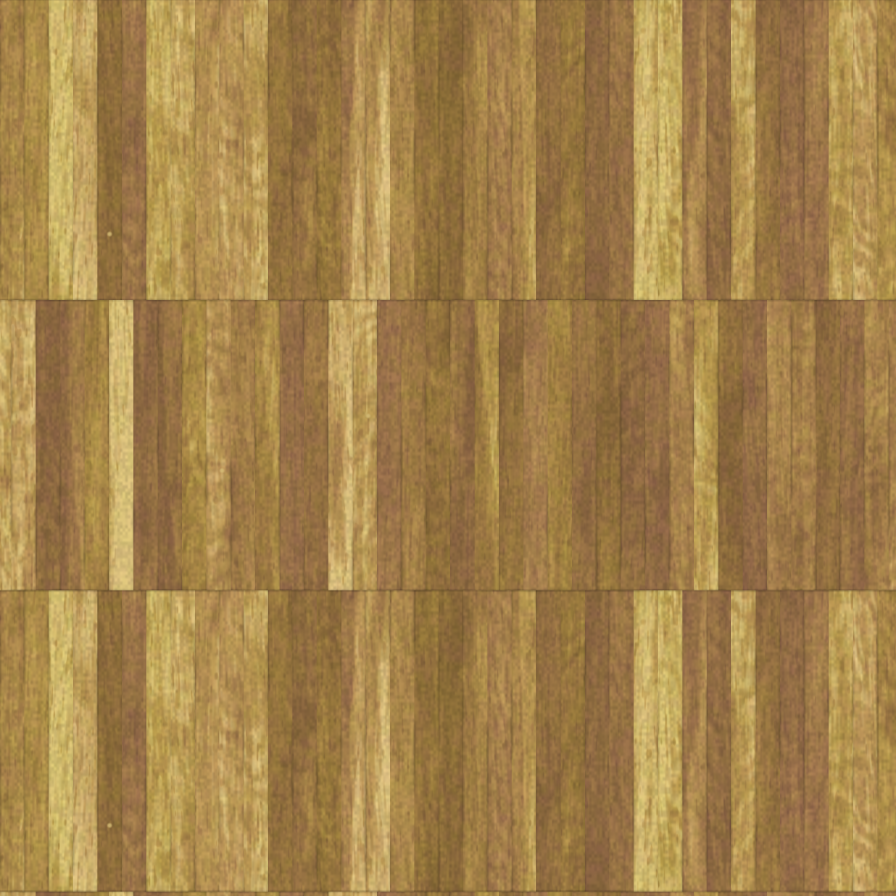
Write a Shadertoy shader that draws this texture.

```glsl
// Strip parquet: two alternating courses of narrow upright oak slats.
// Each slat gets a hashed tone and tint, then clouds, fibres, pores, slanted
// figure and sapwood edges; faint broken joints separate the slats.

#define SLAT_WIDTH 0.0272     // about 36.75 slats across
#define COURSE_A 0.336        // height of the first course
#define COURSE_B 0.324        // height of the second course
#define BASE 0.005            // height of the lowest joint
#define STAGGER 0.53          // shift of the second course, in slats
#define JOINT 0.0026          // width of the soft joint shading
#define FIBRE 0.24            // strength of the vertical grain
#define CLOUD 0.26            // strength of broad shading in a slat
#define FIGURE 0.13           // strength of the slanted ripples
#define SAMPLES 3             // antialiasing samples per axis

const vec3 UMBER = vec3(0.525, 0.388, 0.24);
const vec3 BROWN = vec3(0.615, 0.475, 0.265);
const vec3 HONEY = vec3(0.715, 0.585, 0.315);
const vec3 STRAW = vec3(0.84, 0.745, 0.47);

float hash(vec2 p) {
    vec3 q = fract(vec3(p.xyx) * 0.1031);
    q += dot(q, q.yzx + 33.33);
    return fract((q.x + q.y) * q.z);
}

float noise(vec2 p) {
    vec2 cell = floor(p), f = fract(p);
    f = f * f * (3.0 - 2.0 * f);
    float low = mix(hash(cell), hash(cell + vec2(1, 0)), f.x);
    float high = mix(hash(cell + vec2(0, 1)), hash(cell + vec2(1, 1)), f.x);
    return mix(low, high, f.y);
}

// Colour ramp from dark heartwood to pale sapwood
vec3 woodRamp(float tone) {
    vec3 c = mix(UMBER, BROWN, clamp(tone / 0.4, 0.0, 1.0));
    c = mix(c, HONEY, clamp((tone - 0.4) / 0.35, 0.0, 1.0));
    return mix(c, STRAW, clamp((tone - 0.75) / 0.3, 0.0, 1.0));
}

// Base tone of a slat; many slats share the tone of their neighbour
float slatTone(float id, float course) {
    float seed = 17.0 + 61.0 * course;
    float group = hash(vec2(id, seed + 5.0)) < 0.55 ? 2.0 * floor(id / 2.0) : id;
    float tone = 0.17 + 0.80 * pow(hash(vec2(group, seed)), 1.6);
    return tone + 0.12 * (hash(vec2(id, seed + 9.0)) - 0.5) - 0.03 * course;
}

vec3 parquet(vec2 uv) {
    // Locate course and slat; both courses repeat vertically
    float t = mod(uv.y - BASE, COURSE_A + COURSE_B);
    float course = step(COURSE_A, t);
    float y = t - course * COURSE_A;
    float height = mix(COURSE_A, COURSE_B, course);
    float x = uv.x / SLAT_WIDTH + course * STAGGER;
    float id = floor(x), across = x - id;
    float kind = hash(vec2(id, 31.0 + course));
    float tilt = hash(vec2(id, 43.0 + course)) - 0.5;
    vec2 p = vec2(uv.x, y) + vec2(0.0, 3.0 * kind + 5.0 * course);

    float tone = slatTone(id, course);

    // Broad clouds and leaning streaks
    float cloud = noise(vec2(x * 1.1, p.y * 11.0)) - 0.5;
    float lean = p.x + 0.07 * tilt * p.y + 0.005 * cloud;
    tone += CLOUD * cloud;
    tone += FIBRE * (noise(vec2(lean * 150.0, p.y * 8.0)) - 0.5);
    tone += FIBRE * (noise(vec2(lean * 400.0, p.y * 36.0)) - 0.5);

    // Slanted ripple figure on some slats
    float wave = p.y * 190.0 + across * tilt * 16.0 + 9.0 * noise(p * vec2(60.0, 22.0));
    tone += FIGURE * smoothstep(0.45, 0.8, kind) * sin(wave) * noise(p * vec2(50.0, 30.0) + 7.0);

    // Sapwood wedge along one edge of a few slats
    float wedge = 0.5 + 2.6 * tilt * (y / height - 0.5) + 0.5 * cloud;
    float sap = smoothstep(-0.1, 0.1, across - wedge);
    tone += 0.28 * sap * step(kind, 0.16);

    // Short dark pores and sparse smoky stains
    float pore = smoothstep(0.70, 0.95, noise(vec2(lean * 300.0, p.y * 75.0) + 19.0));
    float stain = smoothstep(0.72, 0.95, noise(vec2(x * 0.9, p.y * 17.0) + 53.0));
    tone -= 0.20 * pore + 0.22 * stain;

    // Tint of each slat, fine mottling and a green to pink drift
    vec3 colour = woodRamp(tone);
    float tint = hash(vec2(id, 83.0 + course)) - 0.5;
    colour += tint * vec3(0.012, -0.012, 0.045);
    colour *= 1.0 + 0.15 * (noise(p * vec2(340.0, 270.0)) - 0.5);
    float drift = noise(p * vec2(130.0, 95.0) + 3.0) - 0.5;
    colour += drift * vec3(0.026, -0.010, 0.040);

    // Very rare pale flecks, jittered inside their cells
    vec2 spot = vec2(x, p.y / SLAT_WIDTH);
    float chance = hash(floor(spot) + 71.0);
    vec2 centre = 0.3 + 0.4 * vec2(kind, hash(floor(spot) + 97.0));
    float fleck = 1.0 - smoothstep(0.03, 0.14, length(fract(spot) - centre));
    colour = mix(colour, STRAW, fleck * step(chance, 0.003) * 0.8);

    // Faint, broken joints between slats and soft ones between courses
    float side = min(across, 1.0 - across) * SLAT_WIDTH;
    float end = min(y, height - y);
    float edgeId = floor(x + 0.5) * 3.7 + 11.0 * course;
    float sideDepth = 0.15 * smoothstep(0.25, 0.8, noise(vec2(edgeId, y * 24.0)));
    float endDepth = 0.10 + 0.14 * noise(vec2(uv.x * 45.0, 7.0 + course));
    colour *= 1.0 - sideDepth * (1.0 - smoothstep(0.0, JOINT, side));
    return colour * (1.0 - endDepth * (1.0 - smoothstep(0.0, JOINT, end)));
}

void mainImage(out vec4 fragColor, in vec2 fragCoord) {
    vec3 sum = vec3(0.0);
    for (int j = 0; j < SAMPLES; j++)
        for (int i = 0; i < SAMPLES; i++) {
            vec2 offset = (vec2(i, j) + 0.5) / float(SAMPLES) - 0.5;
            sum += parquet((fragCoord + offset) / iResolution.xy);
        }
    fragColor = vec4(sum / float(SAMPLES * SAMPLES), 1.0);
}
```
